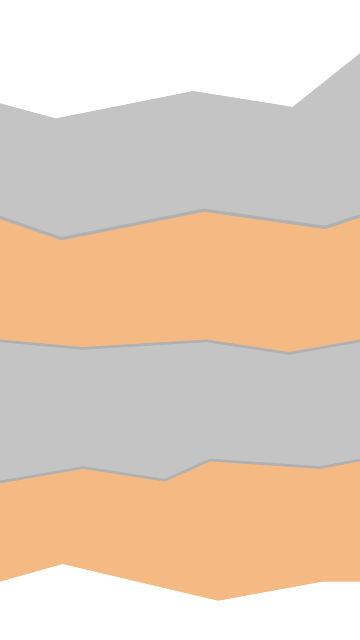
Write a Shadertoy shader that draws this background.

```glsl
// Signed distance above a jagged edge running left to right through the knots
float edgeDistance(vec2 p, vec2 knots[6]) {
    vec2 a = knots[0], b = knots[1];
    for (int i = 1; i < 5; i++) {
        if (p.x >= knots[i].x) { a = knots[i]; b = knots[i + 1]; }
    }
    vec2 along = normalize(b - a);
    return dot(p - a, vec2(-along.y, along.x));
}

// Coverage of the area below an edge
float below(float d, float pixel) {
    return 1.0 - smoothstep(-0.5 * pixel, 0.5 * pixel, d);
}

// Fill below an edge, then stroke the edge itself
vec3 addLayer(vec3 color, vec3 fill, float d, float lineWidth, float pixel) {
    color = mix(color, fill, below(d, pixel));
    return mix(color, vec3(0.695, 0.695, 0.70), below(abs(d) - 0.5 * lineWidth, pixel));
}

void mainImage(out vec4 fragColor, in vec2 fragCoord) {
    // Canvas width is one unit, height is 16/9
    vec2 p = fragCoord / iResolution.xy * vec2(1.0, 16.0 / 9.0);
    float pixel = 1.0 / iResolution.x;

    vec3 white = vec3(1.0);
    vec3 gray = vec3(0.769);
    vec3 orange = vec3(0.961, 0.727, 0.514);

    // Edges from top to bottom
    float top = edgeDistance(p, vec2[6](vec2(0.0, 1.491), vec2(0.155, 1.449),
        vec2(0.537, 1.525), vec2(0.813, 1.481), vec2(1.0, 1.630), vec2(2.0, 1.630)));
    float upper = edgeDistance(p, vec2[6](vec2(0.0, 1.174), vec2(0.171, 1.115),
        vec2(0.567, 1.194), vec2(0.903, 1.146), vec2(1.0, 1.178), vec2(2.0, 1.178)));
    float middle = edgeDistance(p, vec2[6](vec2(0.0, 0.831), vec2(0.229, 0.810),
        vec2(0.574, 0.831), vec2(0.803, 0.796), vec2(1.0, 0.831), vec2(2.0, 0.831)));
    float lower = edgeDistance(p, vec2[6](vec2(0.0, 0.439), vec2(0.231, 0.479),
        vec2(0.458, 0.444), vec2(0.583, 0.500), vec2(0.889, 0.479), vec2(1.0, 0.500)));
    float bottom = edgeDistance(p, vec2[6](vec2(0.0, 0.162), vec2(0.174, 0.211),
        vec2(0.606, 0.109), vec2(0.896, 0.162), vec2(1.0, 0.162), vec2(2.0, 0.162)));

    // Alternating bands, painted downwards
    vec3 color = mix(white, gray, below(top, pixel));
    color = addLayer(color, orange, upper, 0.0095, pixel);
    color = addLayer(color, gray, middle, 0.0078, pixel);
    color = addLayer(color, orange, lower, 0.0078, pixel);
    color = mix(color, white, below(bottom, pixel));

    fragColor = vec4(color, 1.0);
}
```
